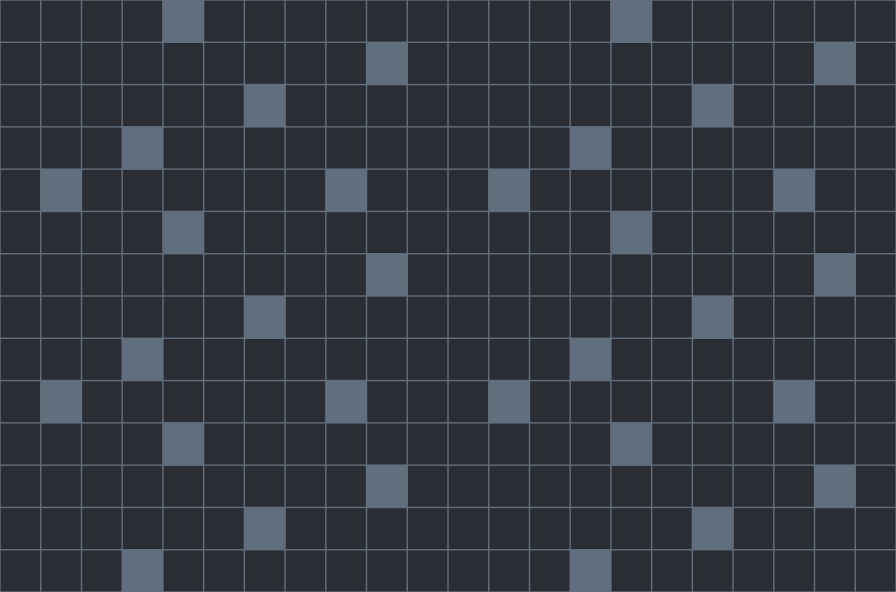
Give the GLSL for this pattern, as a WebGL 2 fragment shader.

```glsl
#version 300 es
precision highp float;

uniform vec2 u_resolution;
out vec4 fragColor;

const vec2 GRID = vec2(22.0, 14.0);        // cells across and down
const vec2 REPEAT = vec2(11.0, 5.0);       // cells in one repeat
const float LINE_WIDTH = 0.00158;          // share of the canvas width
const vec3 CHARCOAL = vec3(0.163, 0.178, 0.202);
const vec3 SLATE = vec3(0.382, 0.431, 0.490);

// Lit columns by row; the last row of a repeat holds two
const int LIT_COUNT = 6;
const float LIT_COLUMN[LIT_COUNT] = float[](4.0, 9.0, 6.0, 3.0, 1.0, 8.0);

// Signed offset to the nearest repeat of a centre
vec2 wrapOffset(vec2 p, vec2 centre, vec2 period) {
    return mod(p - centre + 0.5 * period, period) - 0.5 * period;
}

// Share of a pixel, per axis, that lies within a centred band
vec2 bandCoverage(vec2 offset, vec2 halfWidth, vec2 pixel) {
    vec2 upper = min(offset + 0.5 * pixel, halfWidth);
    vec2 lower = max(offset - 0.5 * pixel, -halfWidth);
    return clamp((upper - lower) / pixel, 0.0, 1.0);
}

float gridLines(vec2 p, vec2 halfLine, vec2 pixel) {
    vec2 cover = bandCoverage(wrapOffset(p, vec2(0.0), vec2(1.0)), halfLine, pixel);
    return cover.x + cover.y - cover.x * cover.y;
}

float litCells(vec2 p, vec2 halfLine, vec2 pixel) {
    float lit = 0.0;
    for (int i = 0; i < LIT_COUNT; i++) {
        float row = min(float(i), REPEAT.y - 1.0);
        vec2 centre = vec2(LIT_COLUMN[i], row) + 0.5;
        vec2 cover = bandCoverage(wrapOffset(p, centre, REPEAT), 0.5 + halfLine, pixel);
        lit = max(lit, cover.x * cover.y);
    }
    return lit;
}

void main() {
    // Cell coordinates, with rows counted from the top
    vec2 uv = gl_FragCoord.xy / u_resolution;
    vec2 p = vec2(uv.x, 1.0 - uv.y) * GRID;
    vec2 pixel = GRID / u_resolution;
    vec2 halfLine = 0.5 * LINE_WIDTH * u_resolution.x * pixel;

    // Lines and lit cells share one tone
    float ink = max(gridLines(p, halfLine, pixel), litCells(p, halfLine, pixel));
    fragColor = vec4(mix(CHARCOAL, SLATE, ink), 1.0);
}
```
